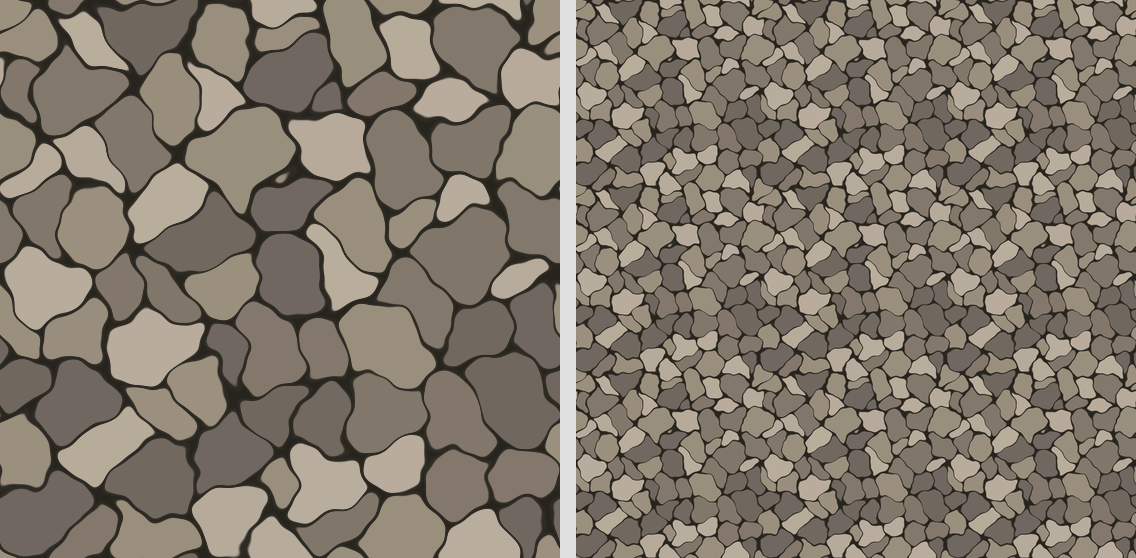
Left, the tile; right, the same tile 3 across and 3 down.
Reproduce this texture procedurally as a Shadertoy shader.

```glsl
// Seamless wall of flat, rounded field stones set in dark mortar.
#define CELLS 9.0        // stones per side, whole so that it tiles
#define JITTER 0.82      // scatter of the stone centres
#define SIZE_SPREAD 0.36 // difference between small and large stones
#define ROUNDING 14.0    // lower values give rounder corners
#define GAP 0.024        // mean half width of a joint, in cells
#define SOFTNESS 0.011   // half width of the stone outline blur, in cells
#define MORTAR vec3(0.180, 0.168, 0.142)
#define MORTAR_DEEP vec3(0.152, 0.138, 0.113)
#define GREY vec3(0.442, 0.407, 0.377)
#define BROWN vec3(0.510, 0.468, 0.418)
#define TAN vec3(0.606, 0.563, 0.493)
#define CREAM vec3(0.720, 0.672, 0.608)

const float TAU = 6.2831853;

// Three random values per cell, wrapping at the canvas edge
vec3 hash3(vec2 cell) {
    vec2 c = mod(cell, CELLS);
    vec3 q = fract(vec3(c.xyx) * vec3(0.1031, 0.1030, 0.0973) + 0.371);
    q += dot(q, q.yxz + 33.33);
    return fract((q.xxy + q.yzz) * q.zyx * 7.13);
}

// Layered periodic sines that bend the straight cell borders
vec2 warp(vec2 uv) {
    vec2 a = TAU * uv;
    vec2 w = 0.13 * sin(vec2(5.0 * a.y + 2.0 * a.x, 4.0 * a.x - 3.0 * a.y + 1.7));
    w += 0.055 * sin(vec2(10.0 * a.y - 5.0 * a.x + 0.6, 11.0 * a.x + 4.0 * a.y));
    w += 0.013 * sin(vec2(23.0 * a.y + 9.0 * a.x, 21.0 * a.x - 13.0 * a.y + 2.3));
    return w;
}

// Vector to a stone centre (xy) and its weighted squared distance (z)
vec3 centreOf(vec2 cell, vec2 p) {
    vec3 h = hash3(cell);
    vec2 toCentre = cell + 0.5 + JITTER * (h.xy - 0.5) - p;
    return vec3(toCentre, dot(toCentre, toCentre) - SIZE_SPREAD * h.z);
}

// Returns the rounded distance to the border and gives the stone's cell
float stoneDistance(vec2 p, out vec2 stone) {
    vec3 nearest = vec3(0.0, 0.0, 1e5);
    stone = floor(p);
    vec2 base = floor(p);
    for (int j = -2; j <= 2; j++)
    for (int i = -2; i <= 2; i++) {
        vec2 cell = base + vec2(i, j);
        vec3 c = centreOf(cell, p);
        if (c.z < nearest.z) {
            nearest = c;
            stone = cell;
        }
    }
    // Smooth minimum over all border lines rounds the corners
    float sum = 0.0;
    for (int j = -2; j <= 2; j++)
    for (int i = -2; i <= 2; i++) {
        if (i == 0 && j == 0) continue;
        vec3 c = centreOf(stone + vec2(i, j), p);
        float border = 0.5 * (c.z - nearest.z) / max(length(c.xy - nearest.xy), 0.05);
        sum += exp(-ROUNDING * border);
    }
    return -log(sum) / ROUNDING;
}

// Flat tones, spread evenly over the wall with a random shift
vec3 stoneColour(vec2 stone) {
    vec2 c = mod(stone, CELLS);
    float tone = fract((2.0 * c.x + 4.0 * c.y) / CELLS + 0.4 * hash3(stone + 4.0).x);
    vec3 colour = tone < 0.27 ? GREY : tone < 0.53 ? BROWN : tone < 0.79 ? TAN : CREAM;
    return colour * (0.99 + 0.02 * hash3(stone + 2.0).y);
}

void mainImage(out vec4 fragColor, in vec2 fragCoord) {
    vec2 uv = fragCoord / iResolution.xy;
    vec2 stone;
    float d = stoneDistance(uv * CELLS + warp(uv), stone);

    // Joints differ from stone to stone and taper along their length
    float taper = sin(TAU * (7.0 * uv.x + 3.0 * uv.y)) * sin(TAU * (6.0 * uv.y - 4.0 * uv.x));
    float gap = GAP * (0.65 + 0.7 * hash3(stone + 6.0).z + 0.35 * taper);
    float inside = d - gap;

    float blur = max(SOFTNESS, 0.7 * CELLS / iResolution.y);
    vec3 mortar = mix(MORTAR_DEEP, MORTAR, smoothstep(-0.05, -0.02, inside));
    vec3 colour = mix(mortar, stoneColour(stone), smoothstep(-blur, blur, inside));
    fragColor = vec4(colour, 1.0);
}
```
